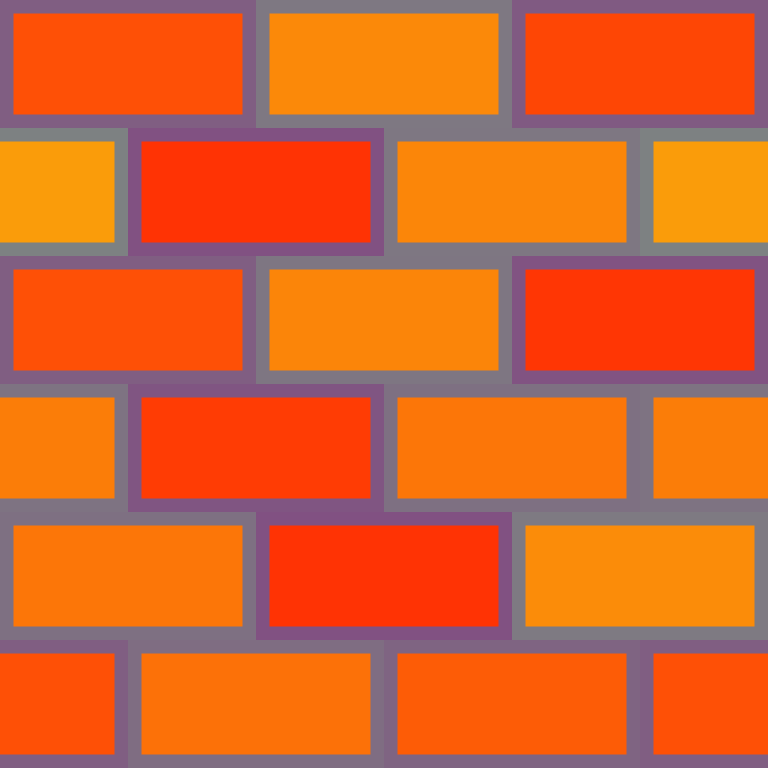
Give the GLSL for this pattern, as a Shadertoy shader.

```glsl
// Running-bond brick wall: flat red-to-orange bricks, each framed in purple-to-grey mortar.

const int COLUMNS = 3;
const int ROWS = 6;
const float ROW_SHIFT = 0.5;        // offset of odd rows, in brick lengths
const float MORTAR_WIDTH = 0.0175;  // frame around each brick, in canvas heights
const int SAMPLES = 4;              // antialiasing samples per axis

const vec3 BRICK_RED = vec3(1.0, 0.2, 0.015);
const vec3 BRICK_ORANGE = vec3(0.98, 0.61, 0.04);
const vec3 MORTAR_PURPLE = vec3(0.505, 0.318, 0.51);
const vec3 MORTAR_GREY = vec3(0.49, 0.505, 0.51);

// Firing tone of each brick, row by row from the top: 0 is red, 1 is orange.
const float TONES[COLUMNS * ROWS] = float[](
    0.28, 0.82, 0.18,
    0.00, 0.79, 1.00,
    0.28, 0.78, 0.03,
    0.09, 0.64, 0.71,
    0.64, 0.00, 0.85,
    0.59, 0.39, 0.28
);

// Signed distance to an axis-aligned box centred on the origin.
float boxDistance(vec2 p, vec2 halfSize) {
    vec2 d = abs(p) - halfSize;
    return length(max(d, 0.0)) + min(max(d.x, d.y), 0.0);
}

vec3 wallColor(vec2 p) {
    vec2 grid = vec2(COLUMNS, ROWS);
    vec2 cellSize = 1.0 / grid;

    // Rows count downwards; every second one slides sideways.
    vec2 q = vec2(p.x, 1.0 - p.y) * grid;
    q.x -= ROW_SHIFT * mod(floor(q.y), 2.0);

    // The wall repeats once per canvas height.
    ivec2 cell = ivec2(mod(floor(q), grid));
    float tone = TONES[cell.y * COLUMNS + cell.x];

    // Brick face inside its mortar frame.
    vec2 local = (fract(q) - 0.5) * cellSize;
    float face = boxDistance(local, 0.5 * cellSize - MORTAR_WIDTH);
    vec3 brick = mix(BRICK_RED, BRICK_ORANGE, tone);
    vec3 mortar = mix(MORTAR_PURPLE, MORTAR_GREY, tone);
    return face < 0.0 ? brick : mortar;
}

void mainImage(out vec4 fragColor, in vec2 fragCoord) {
    // Average a small sample grid so faces and mortar seams are both smooth.
    vec3 color = vec3(0.0);
    for (int y = 0; y < SAMPLES; y++) {
        for (int x = 0; x < SAMPLES; x++) {
            vec2 offset = (vec2(x, y) + 0.5) / float(SAMPLES) - 0.5;
            color += wallColor((fragCoord + offset) / iResolution.y);
        }
    }
    fragColor = vec4(color / float(SAMPLES * SAMPLES), 1.0);
}
```
